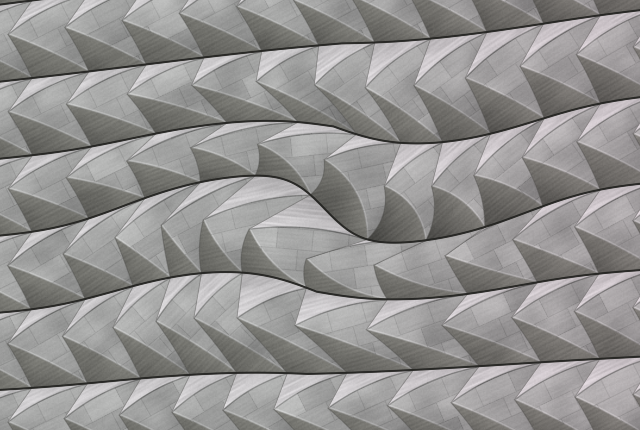
A Shadertoy shader for this pattern:

```glsl
// Rows of folded metal scales on a facade, bent by a swirl near the centre.
// Wavy seams bound the rows; each scale is a left-pointing wedge with a light
// upper fold, a mid-grey panelled face and a dark lower fold.

const float WIDTH = 768.0;   // design units across the canvas
const float PITCH = 68.2;    // mean scale spacing along a seam

float bump(float x) { return exp(-x * x); }

float hash(vec2 p) {
    vec3 h = fract(vec3(p.xyx) * 0.1031);
    h += dot(h, h.yzx + 33.33);
    return fract((h.x + h.y) * h.z);
}

float noise(vec2 p) {
    vec2 c = floor(p), f = fract(p);
    f = f * f * (3.0 - 2.0 * f);
    return mix(mix(hash(c), hash(c + vec2(1, 0)), f.x),
               mix(hash(c + vec2(0, 1)), hash(c + vec2(1, 1)), f.x), f.y);
}

// Height of a seam, y pointing down: a tilted line plus the swirl's S-bend.
float seamY(float x, float seam) {
    float t = x - 390.0 + 10.0 * (seam - 2.0);
    float lift = 52.0 * bump((seam - (t < 0.0 ? 2.25 : 1.75)) / 1.25);
    float bend = 45.0 + 35.0 * min(abs(seam - 2.0), 1.0);
    float reach = t / 260.0;
    return mix(98.0 + 92.5 * seam, 12.0 + 104.0 * seam, x / WIDTH)
         + lift * tanh(t / bend) * bump(reach * reach);
}

// Fold corner i on a seam; the swirl drags corners sideways.
vec2 corner(float i, float seam) {
    float drag = 50.0 * bump((seam - 1.0) / 0.6) * bump((i - 4.6) / 2.2)
               - 95.0 * bump((seam - 3.2) / 0.8) * bump((i - 5.2) / 2.4);
    float x = 38.0 + PITCH * i + drag;
    return vec2(x, seamY(x, seam));
}

// Signed distance to a bowed edge a-b, positive above or to the right of it.
float side(vec2 p, vec2 a, vec2 b, float bow) {
    vec2 e = b - a;
    float len = length(e);
    vec2 dir = e / len;
    float t = clamp(dot(p - a, dir) / len, 0.0, 1.0);
    return dot(p - a, vec2(dir.y, -dir.x)) - 4.0 * bow * len * t * (1.0 - t);
}

float line(float d, float halfWidth, float px) {
    return 1.0 - smoothstep(halfWidth - 0.5 * px, halfWidth + 0.7 * px, abs(d));
}

// Sheet tint and joints, in coordinates along and across a fold.
float panels(vec2 p, float seed, float px) {
    vec2 g = p / vec2(43.0, 25.0) + vec2(0.35 * seed, 0.2);
    g.x += 0.4 * mod(floor(g.y), 2.0);
    vec2 gap = (0.5 - abs(fract(g) - 0.5)) * vec2(43.0, 25.0);
    float tint = 0.07 * (hash(floor(g) + seed * 91.0) - 0.5);
    return tint - 0.055 * line(min(gap.x, gap.y), 0.5, px);
}

// Paint one scale over the colour already there.
vec3 paintScale(vec3 under, vec2 p, float i, float row, float px) {
    vec2 top = corner(i, row - 1.0), bottom = corner(i, row);
    vec2 topNext = corner(i + 1.0, row - 1.0), bottomNext = corner(i + 1.0, row);
    float swirl = bump((i - 5.5) / 2.3);
    float turn = 30.0 * bump((i - 6.3) / 1.8) * bump((row - 2.0) / 0.6)
               - 12.0 * bump((i - 7.0) / 2.0) * step(2.5, row);
    vec2 tip = 0.5 * (top + bottom) + vec2(turn - 29.0, -6.0);
    float bow = 0.02 + swirl * (0.13 * bump((row - 2.0) / 0.6) - 0.12 * bump((row - 3.0) / 0.6));

    float inside = min(-side(p, tip, top, 0.0), side(p, tip, bottom, bow));
    if (inside < -2.0 * px) return under;
    float upper = side(p, tip, topNext, 0.055);
    float lower = -side(p, tip, bottomNext, bow);

    vec2 axis = normalize(topNext - tip);
    vec2 local = vec2(dot(p - tip, axis), dot(p - tip, vec2(-axis.y, axis.x)));
    float seed = hash(vec2(i + 7.0, row + 3.0));
    float along = clamp(local.x / 105.0, 0.0, 1.0);
    float streak = noise(vec2(local.x * 0.04, local.y * 0.45) + seed * 50.0) - 0.5;
    float cloud = noise(p * 0.035 + seed * 20.0) - 0.5;
    float ribs = 0.012 * sin(local.y * 1.3);

    // Three folds, each with its own gradient and weathering.
    float lightTone = mix(0.85, 0.74, along) - 0.004 * max(upper - 6.0, 0.0) + 0.09 * streak + ribs;
    float midTone = 0.685 - 0.0014 * max(local.y, 0.0) - 0.03 * along
                  + 0.11 * cloud + 0.035 * streak + panels(local, seed, px);
    float darkTone = 0.475 - 0.0032 * max(lower, 0.0) + 0.05 * cloud + 0.04 * streak + ribs;

    float isLight = smoothstep(-px, px, upper), isDark = smoothstep(-px, px, lower);
    vec3 color = midTone * vec3(0.995, 1.0, 0.995);
    color = mix(color, lightTone * vec3(1.0, 0.99, 1.0), isLight);
    color = mix(color, darkTone * vec3(1.0, 1.0, 0.955), isDark);

    // Creases and the rim of the scale.
    color -= 0.16 * line(upper + 0.8, 0.7, px) * (1.0 - isDark);
    color += 0.07 * line(lower + 1.4, 0.7, px) * (1.0 - isLight);
    color = mix(color, vec3(0.31, 0.31, 0.30), 0.6 * line(inside, 0.8, px));
    return mix(under, color, smoothstep(-px, px, inside));
}

void mainImage(out vec4 fragColor, in vec2 fragCoord) {
    float px = WIDTH / iResolution.x;
    vec2 p = vec2(fragCoord.x, iResolution.y - fragCoord.y) * px;

    // Find the row and the distance to the nearest seam.
    float row = -1.0, seamDist = 1e3;
    for (float seam = -1.0; seam < 6.0; seam++) {
        float y = seamY(p.x, seam), slope = seamY(p.x + 1.0, seam) - y;
        if (p.y > y) row = seam + 1.0;
        seamDist = min(seamDist, abs(p.y - y) / sqrt(1.0 + slope * slope));
    }

    // Scales overlap from left to right.
    vec3 color = vec3(0.6);
    for (float i = -3.0; i < 13.0; i++) color = paintScale(color, p, i, row, px);

    // Rose cast toward the right, fine grain, then the dark seams.
    color *= mix(vec3(1.0), vec3(1.015, 0.985, 1.0), smoothstep(300.0, WIDTH, p.x));
    color += 0.03 * (noise(p * 0.7) - 0.5);
    color = mix(color, vec3(0.14, 0.14, 0.13), 0.95 * line(seamDist, 1.1, px));
    fragColor = vec4(clamp(color, 0.0, 1.0), 1.0);
}
```
